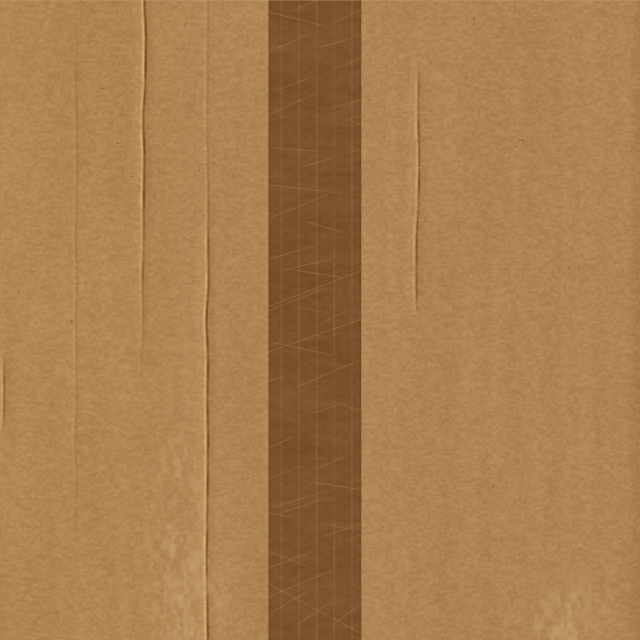
Write a Shadertoy shader that draws this texture.

```glsl
// Worn brown cardboard with pressed vertical creases, crossed by a dark strip of
// reinforced packing tape. Layered value noise makes the paper; distance functions
// place the creases and tape threads, and a loop scatters the fine scratches.

const vec3 PAPER = vec3(0.688, 0.518, 0.329);
const vec3 PAPER_LIGHT = vec3(0.785, 0.640, 0.450);
const vec3 TAPE = vec3(0.484, 0.316, 0.178);
const vec3 TAPE_THREAD = vec3(0.665, 0.480, 0.310);
const float TAPE_LEFT = 0.4195;
const float TAPE_RIGHT = 0.5645;
const float THREAD_FIRST = 0.4395;
const float THREAD_STEP = 0.0276;
const float GRAIN = 0.050;
const float FIBRE = 0.028;
const float CORRUGATION = 0.018;
const int SCRATCHES = 46;

float hash(vec2 p) {
    vec3 q = fract(vec3(p.xyx) * 0.1031);
    q += dot(q, q.yzx + 33.33);
    return fract((q.x + q.y) * q.z);
}

float noise(vec2 p) {
    vec2 i = floor(p), f = fract(p);
    f = f * f * (3.0 - 2.0 * f);
    return mix(mix(hash(i), hash(i + vec2(1, 0)), f.x),
               mix(hash(i + vec2(0, 1)), hash(i + vec2(1, 1)), f.x), f.y);
}

float fbm(vec2 p) {
    float sum = 0.0, amp = 0.5;
    for (int i = 0; i < 4; i++) {
        sum += amp * noise(p);
        p = p * 2.03 + 17.1;
        amp *= 0.5;
    }
    return sum / 0.9375;
}

float bell(float d, float w) { return exp(-d * d / (w * w)); }

// Soft window between two heights
float span(float y, float lo, float hi, float soft) {
    return smoothstep(lo - soft, lo + soft, y) * (1.0 - smoothstep(hi - soft, hi + soft, y));
}

// Raised fold: bright lip on its left, thin shadow on its right
float crease(vec2 p, float x, float lean) {
    float d = p.x - x - lean * (p.y - 0.5) - 0.004 * (noise(vec2(x * 91.0, p.y * 16.0)) - 0.5);
    float wear = 0.55 + 0.9 * noise(vec2(x * 57.0, p.y * 45.0));
    return wear * (0.10 * bell(d + 0.0022, 0.0022) - 0.16 * bell(d - 0.0018, 0.0020))
         + 0.022 * bell(d + 0.009, 0.009) - 0.025 * bell(d - 0.007, 0.007);
}

// Frayed pale patch, streaked along the flutes
float scuff(vec2 p, vec2 centre, vec2 size) {
    vec2 q = (p - centre) / size;
    float fray = fbm(p * vec2(75.0, 26.0)) * 0.6 + noise(p * vec2(190.0, 90.0)) * 0.4;
    return exp(-dot(q, q)) * smoothstep(0.32, 0.78, fray);
}

vec3 cardboard(vec2 p) {
    float shade = GRAIN * (noise(p * vec2(230.0, 300.0)) - 0.5)
                + FIBRE * (noise(p * vec2(110.0, 210.0) + 40.0) - 0.5)
                + 0.030 * (fbm(p * vec2(7.0, 4.0)) - 0.5)
                + CORRUGATION * (noise(vec2(p.x * 62.0, p.y * 2.5)) - 0.5);

    // Main folds, then the faint ones
    shade += crease(p, 0.2215, 0.009) * (0.28 + 0.85 * smoothstep(0.48, 0.72, p.y))
           * smoothstep(0.36, 0.50, p.y);
    shade += crease(p, 0.3225, 0.002) * (1.15 - 0.85 * smoothstep(0.52, 0.76, p.y));
    shade += crease(p, 0.6490, 0.012) * span(p.y, 0.525, 0.88, 0.025) * 0.85;
    shade += crease(p, 0.1175, 0.000) * span(p.y, 0.22, 0.92, 0.12) * 0.24;
    shade += crease(p, 0.0040, 0.000) * span(p.y, 0.34, 0.43, 0.03) * 0.7;
    shade -= 0.030 * smoothstep(0.975, 1.0, p.x);

    vec3 col = PAPER + shade * vec3(1.0, 0.98, 0.88);
    col += vec3(0.006, -0.001, -0.012) * (1.0 - smoothstep(0.1, 0.42, p.x));

    // Rubbed areas and stray flecks
    float rub = 0.55 * scuff(p, vec2(0.282, 0.19), vec2(0.055, 0.17))
              + 0.45 * scuff(p, vec2(0.295, 0.03), vec2(0.060, 0.09))
              + 0.65 * scuff(p, vec2(0.880, 0.025), vec2(0.070, 0.06));
    float fleck = noise(p * vec2(170.0, 210.0) + 91.0);
    rub += 0.45 * smoothstep(0.955, 0.995, fleck);
    col = mix(col, PAPER_LIGHT, clamp(rub, 0.0, 1.0));
    return col * (1.0 - 0.16 * smoothstep(0.045, 0.005, fleck));
}

vec3 tape(vec2 p, float px) {
    float tone = 0.045 * (fbm(p * vec2(9.0, 13.0) + 5.0) - 0.5)
               + 0.030 * (noise(p * vec2(130.0, 230.0)) - 0.5)
               + 0.018 * (noise(p * vec2(16.0, 95.0)) - 0.5);
    float w = max(0.0009, 0.65 * px);

    // Evenly spaced lengthwise threads
    float d = (fract((p.x - THREAD_FIRST) / THREAD_STEP + 0.5) - 0.5) * THREAD_STEP;
    float marks = 0.32 * bell(d, w * 1.15) * (0.55 + 0.7 * noise(vec2(p.x * 40.0, p.y * 14.0)));

    // Slanting scratches, rising or falling, steeper near the bottom
    for (int i = 0; i < SCRATCHES; i++) {
        float id = float(i);
        float y = (id + hash(vec2(id, 3.7))) / float(SCRATCHES);
        float r = hash(vec2(id, 8.1));
        float slope = mod(id, 3.0) < 1.5 ? mix(0.20, 0.48, r) : -mix(0.08, 0.45, r);
        slope *= 1.0 + 0.8 * smoothstep(0.28, 0.05, y);
        float s = (p.y - y - slope * (p.x - 0.492)) / sqrt(1.0 + slope * slope);
        float fade = smoothstep(0.28, 0.72, noise(vec2(p.x * 22.0 + id * 7.3, id)));
        marks += 0.40 * fade * bell(s, w);
    }

    // Two rubbed bands
    float band = bell(p.y - 0.82, 0.022) + bell(p.y - 0.315, 0.025);
    marks += 0.14 * band * smoothstep(0.45, 0.8, fbm(p * vec2(30.0, 55.0)));
    return mix(TAPE + tone, TAPE_THREAD, min(marks, 0.75));
}

void mainImage(out vec4 fragColor, in vec2 fragCoord) {
    vec2 p = fragCoord / iResolution.xy;
    float px = 1.0 / iResolution.y;
    vec3 col = cardboard(p);

    // Tape over the board, with a thin dark rim
    float edge = min(p.x - TAPE_LEFT, TAPE_RIGHT - p.x);
    float cover = smoothstep(-0.75 * px, 0.75 * px, edge);
    vec3 strip = tape(p, px) * (1.0 - 0.07 * bell(edge, 0.003));
    col = mix(col, strip, cover);

    // Pale cut along the top
    col = mix(col, PAPER_LIGHT, 0.35 * smoothstep(0.9975, 0.9995, p.y));
    fragColor = vec4(clamp(col, 0.0, 1.0), 1.0);
}
```
